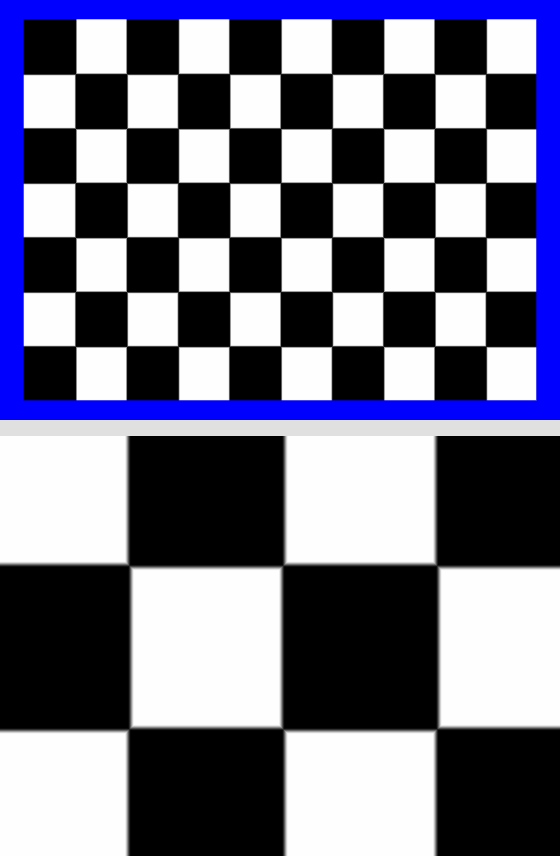
Top, the full canvas; bottom, a detail of the centre.
Give the GLSL for this pattern, as a WebGL 2 fragment shader.

```glsl
#version 300 es
precision highp float;

uniform vec2 u_resolution;
out vec4 fragColor;

const vec3 BORDER_BLUE = vec3(0.0, 0.0, 0.995);
const vec3 CHECK_BLACK = vec3(0.0, 0.0, 0.003);
const vec3 CHECK_WHITE = vec3(0.995);

// Signed distance to an axis-aligned rectangle, negative inside
float rectDistance(vec2 p, vec2 low, vec2 high) {
    vec2 q = abs(p - 0.5 * (low + high)) - 0.5 * (high - low);
    return length(max(q, 0.0)) + min(max(q.x, q.y), 0.0);
}

// Signed distance to the nearest inner grid line, positive in white cells
float checkerDistance(vec2 p, vec2 origin, vec2 pitch, vec2 count) {
    vec2 grid = (p - origin) / pitch;
    vec2 cell = clamp(floor(grid), vec2(0.0), count - 1.0);
    vec2 line = clamp(floor(grid + 0.5), vec2(1.0), count - 1.0);
    vec2 gap = abs(grid - line) * pitch;
    float parity = mod(cell.x + cell.y, 2.0);
    return min(gap.x, gap.y) * (2.0 * parity - 1.0);
}

// Soft step across a distance of zero
float softEdge(float d, float halfWidth) {
    return smoothstep(-halfWidth, halfWidth, d);
}

void main() {
    // Canvas height is one unit, width is four thirds
    vec2 p = gl_FragCoord.xy / u_resolution * vec2(4.0 / 3.0, 1.0);
    float pixel = 1.0 / u_resolution.y;

    // Checks: ten across, seven down, white cells slightly narrowed
    vec2 origin = vec2(0.0585, 0.0448);
    vec2 pitch = vec2(0.12217, 0.1297);
    float whiteInset = 0.0013;
    float checks = checkerDistance(p, origin, pitch, vec2(10.0, 7.0));
    float white = softEdge(checks - whiteInset, max(0.0026, 0.7 * pixel));
    vec3 color = mix(CHECK_BLACK, CHECK_WHITE, white);

    // Plain border trims the outer checks
    float board = rectDistance(p, vec2(0.0564, 0.0469), vec2(1.2769, 0.954));
    color = mix(color, BORDER_BLUE, softEdge(board, max(0.0015, 0.6 * pixel)));

    fragColor = vec4(color, 1.0);
}
```
